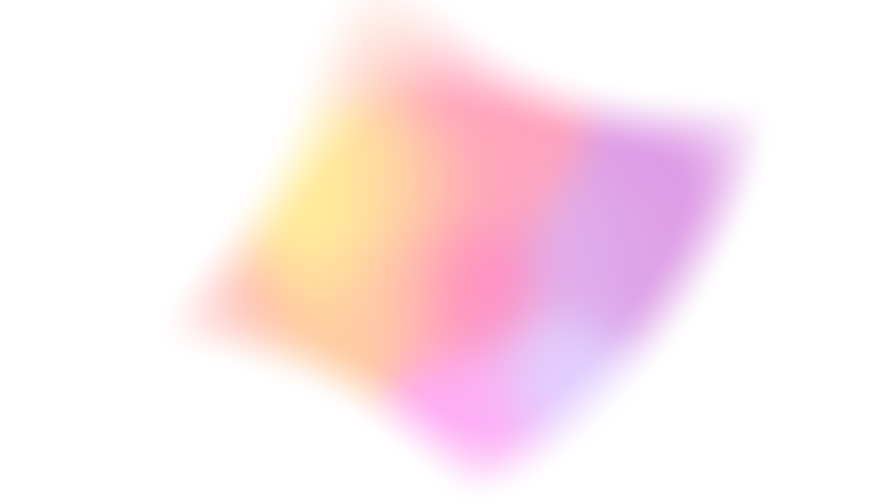
A WebGL 2 fragment shader for this background:

```glsl
#version 300 es
precision highp float;

uniform vec2 u_resolution;
out vec4 outColor;

// Lengths are in canvas heights.
const vec3 PAPER = vec3(1.0);
const vec2 CENTRE = vec2(0.889, 0.5);
const float SPREAD = 0.085;         // reach of each colour
const float CORNER_SHARPNESS = 14.0;
const float EDGE_SOFTNESS = 0.068;
const float TIP_SOFTNESS = 0.055;   // extra blur around the upper tip
const vec2 TIP = vec2(0.745, 0.95);
const float TIP_REACH = 0.16;

// Outline: four corners, each edge bowed outward (+) or inward (-).
const int SIDES = 4;
const vec2 CORNERS[SIDES] = vec2[](
    vec2(0.336, 0.340), vec2(0.745, 1.0), vec2(1.505, 0.769), vec2(0.944, 0.016));
const float BOWS[SIDES] = float[](-0.04, -0.09, 0.08, -0.08);

// Colour anchors, from the warm left side to the violet right side.
const int ANCHORS = 15;
const vec2 PLACES[ANCHORS] = vec2[](
    vec2(0.67, 0.66), vec2(0.61, 0.51), vec2(0.61, 0.32), vec2(0.46, 0.39),
    vec2(0.81, 0.65), vec2(0.78, 0.42), vec2(0.76, 0.91), vec2(0.93, 0.84),
    vec2(0.98, 0.65), vec2(0.94, 0.42), vec2(0.93, 0.17), vec2(1.11, 0.26),
    vec2(1.18, 0.49), vec2(1.33, 0.62), vec2(1.28, 0.46));
const vec3 TINTS[ANCHORS] = vec3[](
    vec3(1.0, 0.93, 0.60), vec3(1.0, 0.93, 0.60), vec3(1.0, 0.80, 0.62),
    vec3(1.0, 0.70, 0.70), vec3(1.0, 0.80, 0.65), vec3(1.0, 0.78, 0.66),
    vec3(1.0, 0.80, 0.74), vec3(1.0, 0.63, 0.75), vec3(1.0, 0.64, 0.74),
    vec3(1.0, 0.55, 0.76), vec3(1.0, 0.68, 0.96), vec3(0.88, 0.82, 1.0),
    vec3(0.87, 0.69, 0.93), vec3(0.87, 0.61, 0.90), vec3(0.87, 0.62, 0.90));

// Smooth maximum of the distances to the bowed edges; negative inside.
float outlineDistance(vec2 p) {
    float sum = 0.0;
    for (int i = 0; i < SIDES; i++) {
        vec2 start = CORNERS[i];
        vec2 edge = CORNERS[(i + 1) % SIDES] - start;
        vec2 outward = normalize(vec2(-edge.y, edge.x));
        float t = clamp(dot(p - start, edge) / dot(edge, edge), 0.0, 1.0);
        float d = dot(p - start, outward) - BOWS[i] * 4.0 * t * (1.0 - t);
        sum += exp(CORNER_SHARPNESS * d);
    }
    return log(sum) / CORNER_SHARPNESS;
}

float bell(vec2 offset, float width) {
    return exp(-0.5 * dot(offset, offset) / (width * width));
}

// Gaussian-weighted average of the anchors.
vec3 blendedTint(vec2 p) {
    vec3 colour = vec3(0.0);
    float total = 1e-20;
    for (int i = 0; i < ANCHORS; i++) {
        float weight = bell(p - PLACES[i], SPREAD);
        colour += TINTS[i] * weight;
        total += weight;
    }
    return colour / total;
}

void main() {
    vec2 p = (gl_FragCoord.xy - 0.5 * u_resolution) / u_resolution.y + CENTRE;
    float softness = EDGE_SOFTNESS + TIP_SOFTNESS * bell(p - TIP, TIP_REACH);
    float cover = 1.0 - smoothstep(-softness, softness, outlineDistance(p));
    outColor = vec4(mix(PAPER, blendedTint(p), cover), 1.0);
}
```
